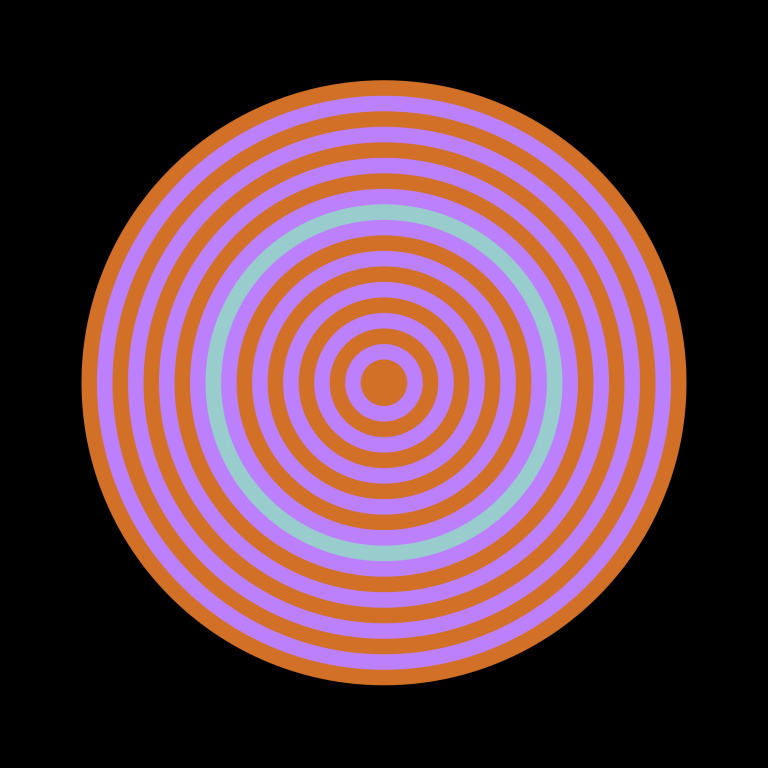
Give the GLSL for this pattern, as a three.js fragment shader.

```glsl
varying vec2 vUv;

const vec3 BACKDROP = vec3(0.0);
const vec3 ORANGE = vec3(0.82, 0.44, 0.15);
const vec3 VIOLET = vec3(0.74, 0.50, 0.99);
const vec3 TEAL = vec3(0.60, 0.80, 0.80);

const vec2 CENTER = vec2(0.5, 0.5016);
const float RING_WIDTH = 0.0202;
const float EDGE = 0.0009;
const int RING_COUNT = 19;
const int ACCENT_RING = 11;

// Odd rings are orange, even rings violet, with a single teal accent
vec3 ringColor(int ring) {
  if (ring == ACCENT_RING) return TEAL;
  return mix(VIOLET, ORANGE, mod(float(ring), 2.0));
}

// Soft-edged disc coverage
float disc(float dist, float radius) {
  return 1.0 - smoothstep(-EDGE, EDGE, dist - radius);
}

void main() {
  float dist = length(vUv - CENTER);
  vec3 color = BACKDROP;

  // Stack discs from the outer rim inward
  for (int i = 0; i < RING_COUNT; i++) {
    int ring = RING_COUNT - i;
    float radius = (float(ring) + 0.5) * RING_WIDTH;
    color = mix(color, ringColor(ring), disc(dist, radius));
  }

  gl_FragColor = vec4(color, 1.0);
}
```
